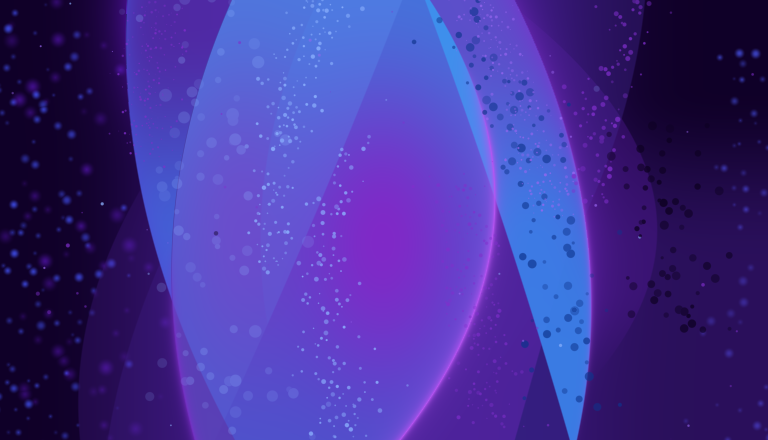
Give the GLSL for this background, as a Shadertoy shader.

```glsl
// Horizontal position of a parabola given at the bottom, middle and top
float bend(float y, vec3 k) {
    return k.x * (1.0 - y) * (1.0 - 2.0 * y) + 4.0 * k.y * y * (1.0 - y) + k.z * y * (2.0 * y - 1.0);
}

// Smooth coverage to the right of a curve
float rightOf(vec2 p, vec3 k) {
    return smoothstep(-1.0, 1.0, (p.x - bend(p.y, k)) * iResolution.y);
}

vec3 hash(vec2 c) {
    vec3 q = fract(c.xyx * vec3(0.1031, 0.1030, 0.0973));
    q += dot(q, q.yzx + 33.33);
    return fract((q.xxy + q.yzz) * q.zyx);
}

float blob(vec2 p, vec2 centre, vec2 size) {
    vec2 d = (p - centre) / size;
    return exp(-dot(d, d));
}

// Round dots scattered along a curve, between two heights
float dots(vec2 p, float cell, float blur, vec3 path, float spread, vec2 span) {
    float sum = 0.0;
    blur = max(blur, 1.5 / iResolution.y);
    for (int i = 0; i < 3; i++) {
        vec2 shift = vec2(0.37, 0.61) * float(i) * cell;
        vec2 id = floor((p + shift) / cell);
        vec3 h = hash(id + floor(path.xy * 90.0) + float(i) * 57.0);
        vec2 centre = (id + 0.3 + 0.4 * h.xy) * cell - shift;
        float radius = cell * mix(0.13, 0.3, h.z);
        float off = (centre.x - bend(centre.y, path)) / spread;
        float chance = 0.42 * exp(-off * off) * smoothstep(span.x, span.x + 0.08, centre.y)
                     * (1.0 - smoothstep(span.y - 0.08, span.y, centre.y));
        float disc = 1.0 - smoothstep(radius - blur, radius, length(p - centre));
        sum = max(sum, disc * step(fract(h.z * 17.0 + h.x * 5.0), chance) * (0.45 + 0.55 * h.y));
    }
    return sum;
}

void mainImage(out vec4 fragColor, in vec2 fragCoord) {
    vec2 p = fragCoord / iResolution.y;
    float y = p.y;
    vec3 leftEdge = vec3(0.534, 0.336, 0.289);
    vec3 mainLeft = vec3(0.443, 0.395, 0.527);
    vec3 mainRight = vec3(0.909, 1.123, 0.977);
    vec3 ribbonLeft = vec3(1.295, 1.141, 0.966);
    vec3 ribbonRight = vec3(1.311, 1.33, 1.17);
    vec3 pink = vec3(0.72, 0.33, 0.95);
    vec3 violet = vec3(0.5, 0.18, 0.8);
    vec3 pale = vec3(0.55, 0.7, 1.0);

    // Dark backdrop with blurred lights at both sides
    vec3 col = vec3(0.06, 0.0, 0.155) + vec3(0.2, 0.09, 0.4) * exp(-pow(abs(p.x - 0.83) / 0.5, 4.0));
    col += vec3(0.16, 0.26, 0.65) * dots(p, 0.05, 0.014, vec3(0.08), 0.13, vec2(-0.1, 1.1));
    col += vec3(0.2, 0.3, 0.7) * dots(p, 0.05, 0.014, vec3(1.7), 0.07, vec2(-0.1, 0.95));
    col += vec3(0.2, 0.06, 0.4) * dots(p, 0.08, 0.025, vec3(0.16), 0.16, vec2(-0.1, 1.1));

    // Faint outer veils
    float lowFade = 1.0 - smoothstep(0.4, 0.8, y);
    col = mix(col, vec3(0.25, 0.1, 0.5), 0.35 * lowFade * rightOf(p, vec3(0.182, 0.282, 0.682)));
    col = mix(col, vec3(0.25, 0.12, 0.54), 0.3 * lowFade * rightOf(p, vec3(0.245, 0.41, 0.75)));
    float lens = 1.0 - rightOf(p, vec3(1.205, 1.493, 1.148));
    col = mix(col, vec3(0.3, 0.09, 0.56), 0.42 * lens * smoothstep(0.1, 0.35, y) * step(0.9, p.x));
    float upperVeil = 1.0 - rightOf(p, vec3(1.0, 1.325, 1.466));
    col = mix(col, vec3(0.26, 0.15, 0.58), 0.38 * upperVeil * step(0.9, p.x));
    float inRibbonSide = 1.0 - rightOf(p, ribbonRight);
    vec3 lowerFold = mix(vec3(0.31, 0.14, 0.62), vec3(0.2, 0.12, 0.5), rightOf(p, vec3(1.17, 1.31, 1.45)));
    col = mix(col, lowerFold, 0.85 * inRibbonSide * rightOf(p, mainRight));

    // Left sheet
    vec3 sheet = mix(vec3(0.27, 0.4, 0.87), vec3(0.32, 0.17, 0.66), smoothstep(0.45, 0.95, y));
    float leftDepth = p.x - bend(y, leftEdge);
    sheet = mix(sheet, vec3(0.3, 0.33, 0.88), 0.6 * exp(-max(leftDepth, 0.0) * 40.0));
    float inMain = rightOf(p, mainLeft) * (1.0 - rightOf(p, mainRight));
    col = mix(col, sheet, 0.92 * rightOf(p, leftEdge) * (1.0 - rightOf(p, mainLeft)));
    col += vec3(0.14, 0.03, 0.25) * exp(-abs(leftDepth) * 22.0) * smoothstep(0.6, 1.0, y) * step(leftDepth, 0.0);

    // Main sheet with its folds
    vec3 body = mix(vec3(0.29, 0.33, 0.8), vec3(0.26, 0.46, 0.86), smoothstep(0.3, 1.0, y));
    body = mix(body, vec3(0.43, 0.25, 0.77), 0.85 * blob(p, vec2(0.54, 0.5), vec2(0.16, 0.36)));
    body = mix(body, vec3(0.5, 0.16, 0.78), blob(p, vec2(0.87, 0.45), vec2(0.21, 0.34)));
    float leftOfFold = 1.0 - rightOf(p, vec3(0.489, 0.711, 0.914));
    body = mix(body, vec3(0.42, 0.55, 0.92), leftOfFold * mix(0.1, 0.22, y));
    body = mix(body, vec3(0.3, 0.52, 0.92), 0.28 * leftOfFold * y * rightOf(p, vec3(0.682, 0.593, 0.723)));
    body = mix(body, vec3(0.36, 0.2, 0.66), 0.65 * (1.0 - rightOf(p, leftEdge)) * (1.0 - smoothstep(0.25, 0.4, y)));
    col = mix(col, body, inMain);

    // Bright right ribbon, clearer where it crosses the main sheet
    vec3 ribbon = mix(vec3(0.23, 0.5, 0.91), vec3(0.36, 0.32, 0.8), smoothstep(0.45, 0.95, y));
    ribbon = mix(vec3(0.24, 0.57, 0.93), ribbon, rightOf(p, mainRight));
    float ribbonDepth = p.x - bend(y, ribbonRight);
    ribbon = mix(ribbon, violet, 0.5 * exp(min(ribbonDepth, 0.0) * 25.0) * smoothstep(0.2, 0.8, y));
    col = mix(col, ribbon, 0.95 * rightOf(p, ribbonLeft) * inRibbonSide);

    // Pink rims
    float rim = p.x - bend(y, mainRight);
    float rimFade = 1.0 - smoothstep(0.65, 0.92, y);
    col = mix(col, pink, rimFade * (0.75 * exp(-abs(rim) * 160.0) + 0.3 * exp(-abs(rim + 0.01) * 35.0)));
    col = mix(col, pink, 0.7 * exp(-abs(ribbonDepth) * 200.0) * blob(p, vec2(1.33, 0.42), vec2(1.0, 0.28)));
    col = mix(col, violet, 0.4 * exp(-max(ribbonDepth, 0.0) * 25.0) * step(0.0, ribbonDepth) * smoothstep(0.05, 0.5, y));
    col = mix(col, violet, 0.7 * exp(-abs(p.x - bend(y, mainLeft)) * 110.0) * (1.0 - smoothstep(0.2, 0.5, y)));

    // Scattered dots: bubbles, pale trails, violet dust and dark specks
    col = mix(col, pale, 0.26 * dots(p, 0.055, 0.0, vec3(0.58, 0.47, 0.47), 0.12, vec2(-0.1, 1.1)));
    col = mix(col, pale, 0.85 * dots(p, 0.022, 0.0, vec3(0.66, 0.615, 0.74), 0.02 + 0.04 * y, vec2(0.34, 1.1)));
    col = mix(col, pale, 0.85 * dots(p, 0.024, 0.0, vec3(0.8, 0.755, 0.95), 0.07 - 0.06 * y, vec2(-0.1, 0.74)));
    col = mix(col, violet, 0.8 * dots(p, 0.015, 0.0, vec3(0.4, 0.34, 0.36), 0.05, vec2(0.6, 1.1)));
    col = mix(col, violet, 0.7 * dots(p, 0.021, 0.0, vec3(1.13, 1.05, 1.0), 0.06, vec2(-0.02, 0.62)));
    col = mix(col, vec3(0.05, 0.2, 0.55), 0.75 * dots(p, 0.04, 0.0, vec3(1.29, 1.24, 1.03), 0.08, vec2(0.05, 1.1)));
    col = mix(col, vec3(0.6, 0.4, 0.95), 0.8 * dots(p, 0.017, 0.0, vec3(1.35, 1.27, 1.09), 0.055, vec2(0.48, 1.1)));
    col = mix(col, violet, 0.8 * dots(p, 0.026, 0.0, vec3(1.35, 1.34, 1.43), 0.05, vec2(0.5, 1.1)));
    col = mix(col, vec3(0.05, 0.0, 0.13), 0.85 * dots(p, 0.04, 0.0, vec3(1.6, 1.52, 1.36), 0.09, vec2(0.18, 0.76)));

    fragColor = vec4(col, 1.0);
}
```
